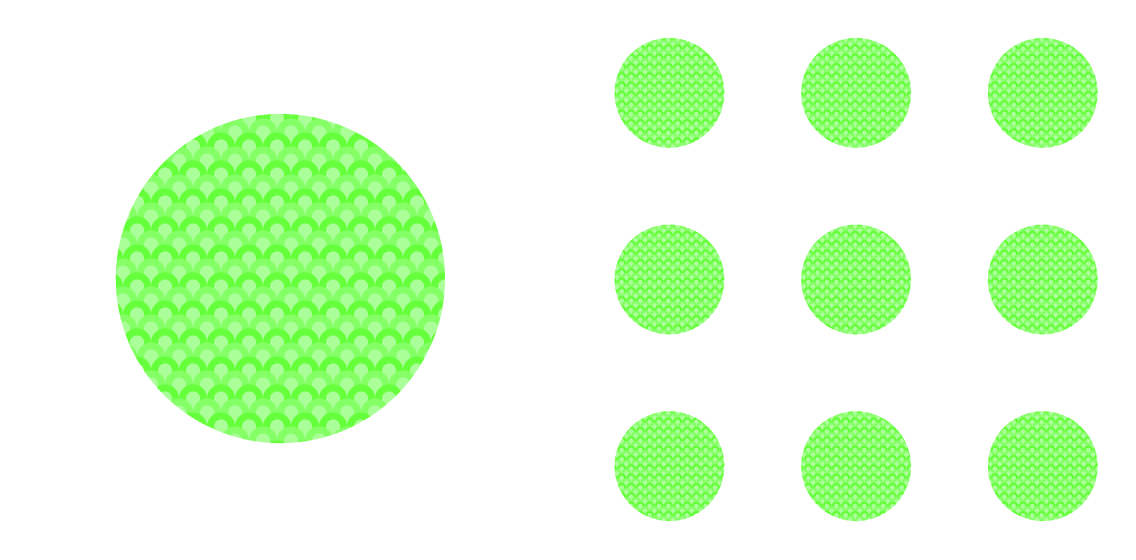
Left: one tile. Right: repeated 3 by 3.
This pattern is drawn by a Shadertoy shader. Its source:

```glsl
#define REPEATS 20.0
#define PHASE vec2(0.895, 0.77)
#define SCALE_RADIUS 0.5
#define CORE_RADIUS 0.25
#define DISC_CENTER vec2(0.5007, 0.5026)
#define DISC_RADIUS 0.294
#define DEEP_GREEN vec3(0.40, 1.0, 0.23)
#define MID_GREEN vec3(0.52, 1.0, 0.40)
#define PALE_GREEN vec3(0.67, 1.0, 0.60)
#define PAPER vec3(1.0)

// Antialiased coverage of a signed distance
float coverage(float dist, float pixel) {
    return clamp(0.5 - dist / pixel, 0.0, 1.0);
}

// Overlapping scales, lower rows in front; one unit is one scale wide
vec3 scalePattern(vec2 p, float pixel) {
    vec3 color = PALE_GREEN;
    float nearestRow = floor(2.0 * p.y);

    for (int i = 2; i >= -1; i--) {
        float row = nearestRow + float(i);
        float parity = mod(row, 2.0);

        // Alternate rows shift by half a scale
        float x = fract(p.x + 0.5 * parity + 0.5) - 0.5;
        vec2 q = vec2(x, p.y - 0.5 * row);

        // Arched band around a round-topped core
        float scaleDist = length(q) - SCALE_RADIUS;
        float coreDist = length(vec2(q.x, max(q.y, 0.0))) - CORE_RADIUS;
        vec3 band = mix(DEEP_GREEN, MID_GREEN, parity);
        vec3 scaleColor = mix(band, PALE_GREEN, coverage(coreDist, pixel));
        color = mix(color, scaleColor, coverage(scaleDist, pixel));
    }
    return color;
}

void mainImage(out vec4 fragColor, in vec2 fragCoord) {
    vec2 uv = fragCoord / iResolution.xy;
    float pixel = 1.0 / min(iResolution.x, iResolution.y);

    vec3 scales = scalePattern(uv * REPEATS - PHASE, pixel * REPEATS);

    // Round cut-out on plain paper
    float discDist = length(uv - DISC_CENTER) - DISC_RADIUS;
    vec3 color = mix(PAPER, scales, coverage(discDist, pixel));
    fragColor = vec4(color, 1.0);
}
```
